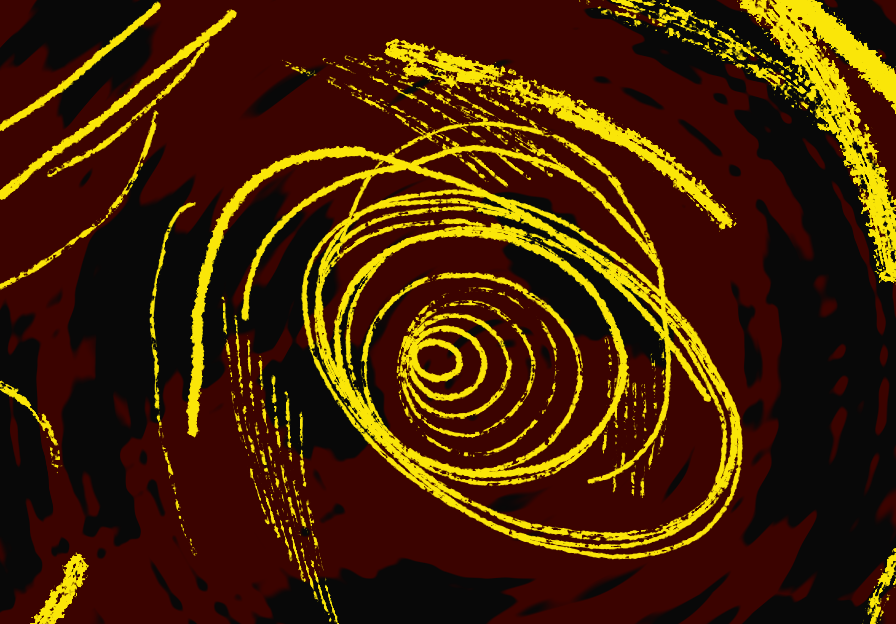
Give the GLSL for this background, as a Shadertoy shader.

```glsl
#define MAROON vec3(0.23, 0.01, 0.0)
#define BLACK vec3(0.03, 0.03, 0.03)
#define YELLOW vec3(0.98, 0.9, 0.03)
#define GRAIN_SCALE 1.7
#define HATCH_SCALE 0.6
#define HATCH_AMOUNT 1.7
#define WOBBLE 0.9
#define CURVE_STEPS 12
#define BLEND 0.08

// Per-pixel state shared by the brushes; lengths are percent of canvas height
float ink, shade, grain, soft;

float hash(vec2 p) {
    vec3 h = fract(vec3(p.xyx) * 0.1031);
    h += dot(h, h.yzx + 33.33);
    return fract((h.x + h.y) * h.z);
}

float noise(vec2 p) {
    vec2 i = floor(p), f = fract(p), e = vec2(1, 0);
    f = f * f * (3.0 - 2.0 * f);
    return mix(mix(hash(i), hash(i + e), f.x),
               mix(hash(i + e.yx), hash(i + e.xx), f.x), f.y);
}

mat2 turn(float angle) {
    float c = cos(angle), s = sin(angle);
    return mat2(c, -s, s, c);
}

// Dry brush: bristle streaks and grain break up the paint
void brush(float side, float along, float width, float dry) {
    float edge = width * (0.5 + grain) - abs(side);
    if (edge < -soft) return;
    float bristle = noise(vec2(side * 3.0, along * 0.4) + dry * 70.0);
    float load = mix(grain, bristle, 0.45);
    ink = max(ink, smoothstep(-soft, soft, edge) * smoothstep(-BLEND, BLEND, load - dry));
}

// Quadratic curve drawn as short segments
void stroke(vec2 p, vec2 a, vec2 b, vec2 c, float width, float dry) {
    float best = 1e5, along = 0.0, sgn = 1.0;
    vec2 last = a;
    for (int i = 1; i <= CURVE_STEPS; i++) {
        float t = float(i) / float(CURVE_STEPS);
        vec2 next = mix(mix(a, b, t), mix(b, c, t), t);
        vec2 v = next - last, q = p - last;
        float h = clamp(dot(q, v) / dot(v, v), 0.0, 1.0);
        float d = length(q - v * h);
        if (d < best) {
            best = d;
            along = (float(i) + h) / float(CURVE_STEPS) * length(c - a);
            sgn = sign(v.x * q.y - v.y * q.x);
        }
        last = next;
    }
    brush(best * sgn, along, width, dry);
}

void ring(vec2 p, vec2 center, vec2 r, float tilt, float width, float dry) {
    vec2 q = turn(tilt) * (p - center);
    float k = length(q / r);
    float d = k * (k - 1.0) / max(length(q / (r * r)), 1e-4);
    brush(d, atan(q.y, q.x) * r.x, width, dry);
}

void patchOf(vec2 p, vec2 center, vec2 r, float tilt) {
    shade = max(shade, 1.0 - length(turn(tilt) * (p - center) / r));
}

// Dark patches cut by hatching that circles the middle
float darkness(vec2 p) {
    shade = -0.48;
    patchOf(p, vec2(15, 94), vec2(8, 12), -0.4);
    patchOf(p, vec2(23, 53), vec2(12, 19), -0.2);
    patchOf(p, vec2(1, 26), vec2(6, 27), 0.0);
    patchOf(p, vec2(15, 27), vec2(6, 15), 0.1);
    patchOf(p, vec2(46, 56), vec2(9, 12), -0.3);
    patchOf(p, vec2(51, 37), vec2(7, 9), 0.6);
    patchOf(p, vec2(112, 95), vec2(18, 5), -0.4);
    patchOf(p, vec2(129, 77), vec2(7, 11), 0.4);
    patchOf(p, vec2(139, 95), vec2(11, 5), -0.7);
    patchOf(p, vec2(134, 38), vec2(13, 32), 0.0);
    patchOf(p, vec2(62, 2), vec2(20, 7), 0.0);
    patchOf(p, vec2(128, 0), vec2(18, 4), 0.0);
    patchOf(p, vec2(91, 57), vec2(18, 5), -0.8);
    float arcs = noise(vec2(length(p - vec2(80, 40)) * HATCH_SCALE, dot(p, vec2(0.03))));
    float slants = noise(turn(0.6) * p * vec2(0.06, 0.45));
    float field = min(shade, 0.4) + HATCH_AMOUNT * (mix(arcs, slants, 0.4) - 0.5);
    return smoothstep(-BLEND, BLEND, field);
}

void mainImage(out vec4 fragColor, in vec2 fragCoord) {
    vec2 p = fragCoord / iResolution.y * 100.0;
    soft = 85.0 / iResolution.y;
    grain = mix(noise(p * GRAIN_SCALE), noise(p * GRAIN_SCALE * 2.3), 0.4);
    vec3 color = mix(MAROON, BLACK, darkness(p));
    p += WOBBLE * (vec2(noise(p * 0.12), noise(p.yx * 0.12)) - 0.5);
    ink = 0.0;

    // Sweeping arcs over the rings
    stroke(p, vec2(31.1, 31), vec2(30.5, 56), vec2(37.4, 67.2), 0.8, 0.05);
    stroke(p, vec2(37.4, 67.2), vec2(43.4, 76.8), vec2(58, 75.7), 0.75, 0.05);
    stroke(p, vec2(58, 75.7), vec2(96, 66), vec2(113.3, 36.3), 0.5, 0.15);
    stroke(p, vec2(39.5, 49), vec2(40, 70), vec2(64.6, 73.4), 0.5, 0.15);
    stroke(p, vec2(64.6, 73.4), vec2(88, 83), vec2(105, 58), 0.45, 0.2);
    stroke(p, vec2(54.3, 59.7), vec2(58, 80), vec2(78.7, 80.3), 0.3, 0.35);
    stroke(p, vec2(78.7, 80.3), vec2(98, 79.5), vec2(105.5, 57), 0.35, 0.3);
    stroke(p, vec2(105.5, 57), vec2(112, 26), vec2(94.6, 23), 0.4, 0.25);

    // Tilted bundle, inner rings and the small spiral
    for (float i = 0.0; i < 4.0; i++) {
        vec2 shift = vec2(hash(vec2(i, 1)), hash(vec2(i, 2))) - 0.5;
        ring(p, vec2(83.3, 38.8) + shift * 3.0, vec2(38, 23.5) - i * 0.7, -0.62 + 0.05 * i, 0.36, 0.24 + i * 0.06);
    }
    ring(p, vec2(76.8, 43.4), vec2(23.2, 18.8), -0.3, 0.55, 0.2);
    ring(p, vec2(77.4, 43), vec2(22.3, 19.6), -0.5, 0.35, 0.38);
    ring(p, vec2(75.5, 40.4), vec2(17.3, 15.5), -0.2, 0.4, 0.34);
    for (float i = 0.0; i < 5.0; i++)
        ring(p, vec2(70.2 + 1.6 * i, 42.2 - 0.4 * i), vec2(3.6 + 2.2 * i, 2.8 + 2.6 * i), -0.3, 0.5 - 0.06 * i, 0.2 + 0.08 * i);

    // Broad strokes at the upper right
    stroke(p, vec2(63, 92), vec2(95, 86), vec2(116.5, 64.6), 1.5, 0.44);
    stroke(p, vec2(90, 81.5), vec2(106, 75), vec2(116.5, 64.6), 0.8, 0.1);
    stroke(p, vec2(65.5, 89), vec2(83, 86), vec2(100, 78), 1.1, 0.5);
    stroke(p, vec2(120.8, 101), vec2(138, 85), vec2(143.3, 57), 2.4, 0.39);
    stroke(p, vec2(126, 101), vec2(136, 93), vec2(145, 84), 2.0, 0.15);
    stroke(p, vec2(95, 101), vec2(118, 95), vec2(133, 81), 2.0, 0.56);
    stroke(p, vec2(144, 11), vec2(141, 6), vec2(139.5, 0), 1.2, 0.5);

    // Left edge
    stroke(p, vec2(0, 79.8), vec2(16, 90), vec2(25.3, 99.3), 0.55, 0.15);
    stroke(p, vec2(0, 69), vec2(15, 80), vec2(37.5, 97.8), 0.65, 0.12);
    stroke(p, vec2(8, 72), vec2(25, 81), vec2(33, 93), 0.4, 0.37);
    stroke(p, vec2(25, 81.6), vec2(24, 66), vec2(0, 54), 0.4, 0.43);
    stroke(p, vec2(0, 38), vec2(8, 35), vec2(9, 25), 0.6, 0.5);
    stroke(p, vec2(7, 0), vec2(10, 4), vec2(12.5, 9.5), 1.7, 0.38);
    stroke(p, vec2(31.5, 67.5), vec2(25, 66), vec2(24.5, 44), 0.3, 0.42);
    stroke(p, vec2(24.5, 44), vec2(26, 24), vec2(31.5, 11), 0.3, 0.5);

    // Faint scratches above, inside and left of the rings
    for (float i = 0.0; i < 7.0; i++) {
        vec2 a = vec2(45.0 + 3.5 * i, 91.0 - 4.0 * hash(vec2(i, 5)));
        stroke(p, a, a + vec2(16, -5), a + vec2(33, -19), 0.3, 0.54);
        vec2 b = vec2(97.0 + 1.5 * i, 47.0 - 9.0 * hash(vec2(i, 8)));
        stroke(p, b, b + vec2(1, -8), b - vec2(0, 18), 0.25, 0.6);
        vec2 c = vec2(36.0 + 2.0 * i, 52.0 - 3.0 * i);
        stroke(p, c, c - vec2(0, 15), c + vec2(7, -36), 0.25, 0.57);
    }
    fragColor = vec4(mix(color, YELLOW, ink), 1.0);
}
```
